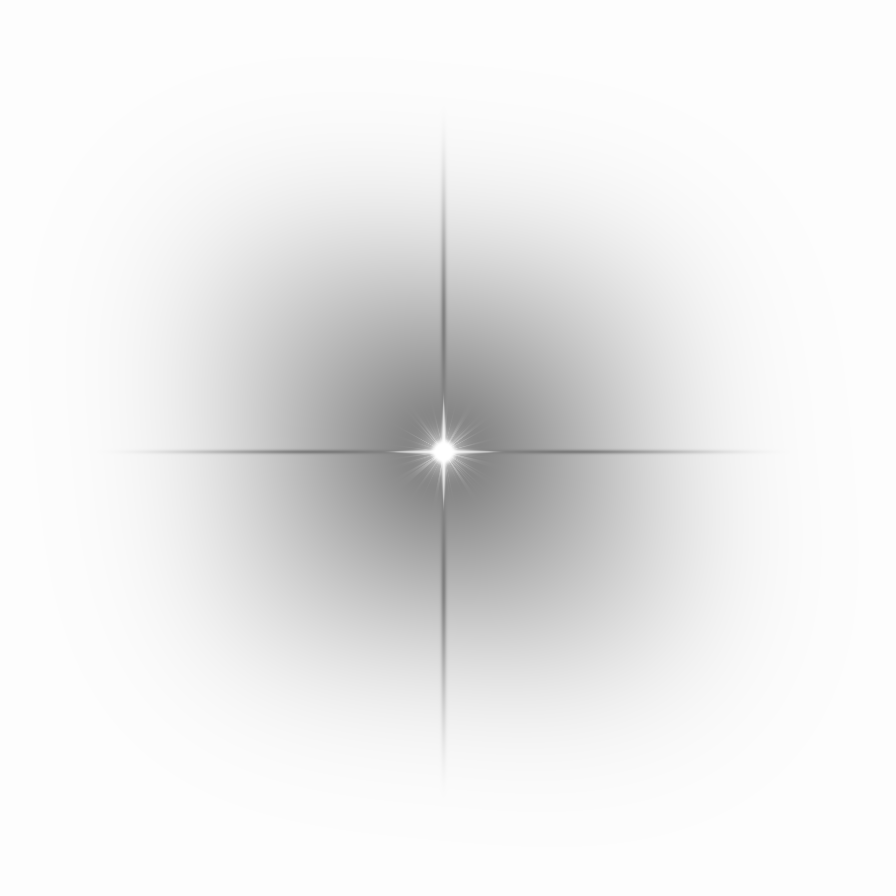
This background is drawn by a Shadertoy shader. Its source:

```glsl
const vec2 STAR_CENTER = vec2(0.4952, 0.4957);
const float PAPER = 0.992;
const float HALO_DEPTH = 0.55;
const float HALO_LINEAR = 3.5;
const float HALO_CUBIC = 48.0;
const float HALO_SKEW = 0.045;      // stretches the halo toward upper left and lower right
const vec2 HALO_SCALE = vec2(0.97, 1.02);
const float SHADOW_DEPTH = 0.23;
const float SHADOW_LENGTH = 0.40;
const vec2 SHADOW_WIDTH = vec2(0.0023, 0.0029);  // horizontal, vertical
const float FLARE_LENGTH = 0.070;
const float FLARE_WIDTH = 0.0033;
const float CORE_RADIUS = 0.012;
const float GLOW_RADIUS = 0.022;
const float RAY_RADIUS = 0.030;
const float RAY_FREQUENCY = 9.0;

vec2 hashGradient(vec2 cell) {
    float n = fract(sin(dot(cell, vec2(127.1, 311.7))) * 43758.5);
    float angle = 6.28318 * n;
    return vec2(cos(angle), sin(angle));
}

float gradientNoise(vec2 p) {
    vec2 i = floor(p), f = fract(p);
    vec2 u = f * f * f * (f * (f * 6.0 - 15.0) + 10.0);
    float a = dot(hashGradient(i), f);
    float b = dot(hashGradient(i + vec2(1, 0)), f - vec2(1, 0));
    float c = dot(hashGradient(i + vec2(0, 1)), f - vec2(0, 1));
    float d = dot(hashGradient(i + vec2(1, 1)), f - vec2(1, 1));
    return mix(mix(a, b, u.x), mix(c, d, u.x), u.y);
}

float gaussian(float x, float width) {
    float t = x / width;
    return exp(-t * t);
}

// Round near the center, increasingly square toward the rim
float haloDarkness(vec2 p) {
    vec2 q = abs(p * HALO_SCALE) + 1e-5;
    float radius = length(q);
    float power = mix(2.0, 2.9, smoothstep(0.08, 0.32, radius));
    float r = pow(pow(q.x, power) + pow(q.y, power), 1.0 / power);
    r *= 1.0 + HALO_SKEW * 2.0 * p.x * p.y / (dot(p, p) + 0.002);
    return HALO_DEPTH * exp(-HALO_LINEAR * r - HALO_CUBIC * r * r * r);
}

// Long dark line that starts outside the bright core
float shadowSpike(float along, float across, float width) {
    float t = abs(along);
    float fade = 1.0 - smoothstep(0.16, SHADOW_LENGTH, t);
    return SHADOW_DEPTH * fade * smoothstep(0.02, 0.17, t) * gaussian(across, width);
}

// Short white needle that narrows to its tip
float flareSpike(float along, float across, float pixel) {
    float taper = clamp(1.0 - abs(along) / FLARE_LENGTH, 0.0, 1.0);
    float width = max(FLARE_WIDTH * taper, 0.6 * pixel);
    return sqrt(taper) * smoothstep(0.0, 0.3, taper) * gaussian(across, width);
}

float starLight(vec2 p, float pixel) {
    float r = length(p);
    vec2 direction = p / max(r, 1e-5);
    float rays = gradientNoise(direction * RAY_FREQUENCY)
               + 0.6 * gradientNoise(direction * RAY_FREQUENCY * 2.1 + 17.0);
    float streaks = smoothstep(-0.1, 0.6, rays) * gaussian(r, RAY_RADIUS);
    float core = 1.0 - smoothstep(0.7 * CORE_RADIUS, 1.4 * CORE_RADIUS, r);
    float glow = 0.72 * gaussian(r, GLOW_RADIUS);
    float flare = max(flareSpike(p.x, p.y, pixel), flareSpike(p.y, p.x, pixel));
    float dark = (1.0 - core) * (1.0 - glow) * (1.0 - 0.45 * streaks) * (1.0 - flare);
    return 1.0 - dark;
}

void mainImage(out vec4 fragColor, in vec2 fragCoord) {
    float side = min(iResolution.x, iResolution.y);
    vec2 p = (fragCoord - 0.5 * iResolution.xy) / side + 0.5 - STAR_CENTER;

    // Halo and dark cross
    float shade = PAPER - haloDarkness(p);
    shade -= shadowSpike(p.x, p.y, SHADOW_WIDTH.x);
    shade -= shadowSpike(p.y, p.x, SHADOW_WIDTH.y);

    // Bright star
    shade = mix(shade, 1.0, starLight(p, 1.0 / side));
    fragColor = vec4(vec3(clamp(shade, 0.0, 1.0)), 1.0);
}
```
